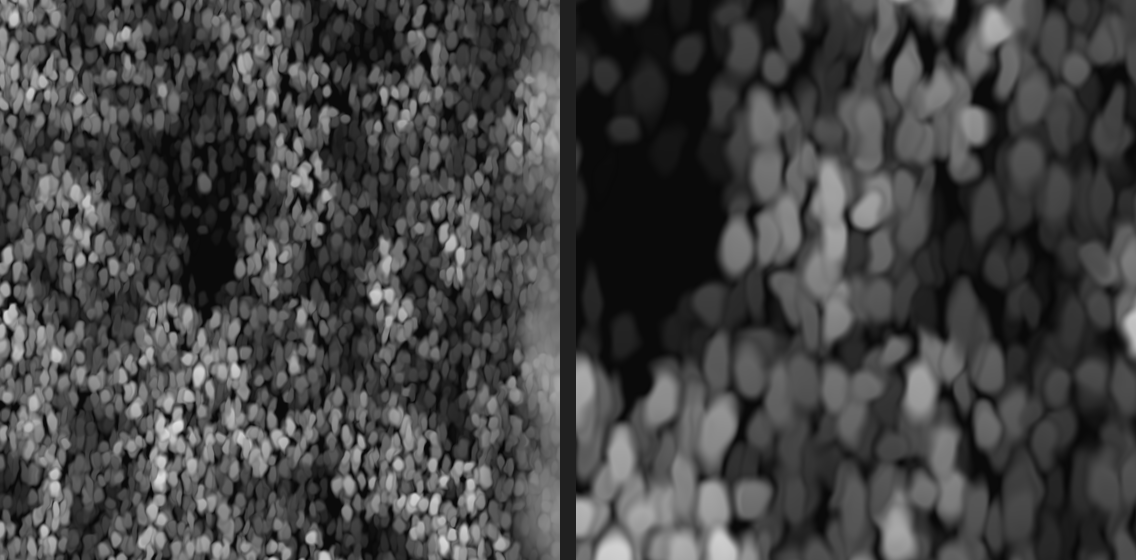
Left: the whole. Right: its middle third, enlarged.
Give the GLSL for this texture, as a Shadertoy shader.

```glsl
// Rough porous surface of packed upright grains in grey, as under an electron microscope.

const int LAYERS = 7;
const vec2 CELL = vec2(0.022, 0.038);
const float PIT_TONE = 0.04;
const float DEEP_TONE = 0.14;
const float TOP_TONE = 0.50;
const float HAZE_TONE = 0.53;

float hash(vec2 p) {
    vec3 q = fract(vec3(p.xyx) * 0.1031);
    q += dot(q, q.yzx + 33.33);
    return fract((q.x + q.y) * q.z);
}

vec2 hash2(vec2 p, float seed) {
    return vec2(hash(p + seed), hash(p + seed + 57.3));
}

float noise(vec2 p) {
    vec2 i = floor(p), f = fract(p);
    f = f * f * (3.0 - 2.0 * f);
    float low = mix(hash(i), hash(i + vec2(1, 0)), f.x);
    float high = mix(hash(i + vec2(0, 1)), hash(i + vec2(1, 1)), f.x);
    return mix(low, high, f.y);
}

float fbm(vec2 p) {
    float sum = 0.0, weight = 0.5;
    for (int i = 0; i < 3; i++) {
        sum += weight * noise(p);
        p = p * 2.07 + 17.1;
        weight *= 0.5;
    }
    return sum / 0.875;
}

float blob(vec2 p, vec2 center, vec2 radius) {
    vec2 q = (p - center) / radius;
    return exp(-dot(q, q));
}

float segmentDistance(vec2 p, vec2 a, vec2 b) {
    vec2 d = b - a;
    return length(p - a - d * clamp(dot(p - a, d) / dot(d, d), 0.0, 1.0));
}

// Depth of the hollows: one deep pit, a long trough and a dim corner
float hollow(vec2 p) {
    vec2 q = p + 0.07 * (vec2(noise(p * 13.0), noise(p * 13.0 + 40.0)) - 0.5);
    float trough = 1.0 - smoothstep(0.02, 0.14, segmentDistance(q, vec2(0.34, 0.66), vec2(0.68, 0.95)));
    float pit = 1.3 * blob(q, vec2(0.385, 0.56), vec2(0.04, 0.09));
    float corner = 0.45 * blob(q, vec2(0.62, 0.10), vec2(0.07, 0.12));
    return clamp(pit + 0.45 * trough + corner, 0.0, 1.0);
}

// Local brightness of the surface, uneven in clumps
float relief(vec2 p) {
    float clumps = fbm(p * vec2(15.0, 10.0) + 3.7);
    float mounds = 0.3 * blob(p, vec2(0.49, 0.17), vec2(0.06, 0.11))
                 + 0.5 * blob(p, vec2(0.55, 0.82), vec2(0.035, 0.055));
    return 0.38 + 1.25 * smoothstep(0.15, 0.85, clumps) + mounds;
}

// Distance to a tilted ellipse, equal to 1 on its rim
float ellipse(vec2 p, vec2 radius, float tilt) {
    float c = cos(tilt), s = sin(tilt);
    return length(vec2(c * p.x - s * p.y, s * p.x + c * p.y) / radius);
}

// Lays one sheet of scattered soft grains over the tone below
float addGrains(float below, vec2 p, float height, float seed) {
    vec2 shift = hash2(vec2(seed), 5.0) * CELL;
    vec2 cell = floor((p + shift) / CELL);
    float tone = below;
    for (int y = -1; y <= 1; y++)
    for (int x = -1; x <= 1; x++) {
        vec2 id = cell + vec2(x, y);
        vec2 center = (id + 0.1 + 0.8 * hash2(id, seed)) * CELL - shift;
        vec2 look = hash2(id, seed + 11.0);
        vec2 form = hash2(id, seed + 23.0);
        float pit = hollow(center);
        float chance = 0.66 * (1.0 - pit * mix(0.6, 1.0, height));
        if (look.x > chance) continue;

        vec2 radius = vec2(0.0058, 0.0115) + vec2(0.0058, 0.0115) * form;
        vec2 offset = p - center;
        float d = ellipse(offset, radius, 0.06 + 0.4 * (look.y - 0.5));
        float shade = mix(DEEP_TONE, TOP_TONE, height) * relief(center);
        shade *= (0.8 + 0.4 * form.x) * (1.0 - 0.55 * pit);
        shade *= 0.96 + 0.08 * offset.y / radius.y;
        tone *= 1.0 - 0.16 * (1.0 - smoothstep(0.8, 1.45, d));
        tone = mix(tone, shade, 0.92 * (1.0 - smoothstep(0.5, 1.22, d)));
    }
    return tone;
}

void mainImage(out vec4 fragColor, in vec2 fragCoord) {
    vec2 uv = fragCoord / iResolution.xy;

    // Uneven grain outlines
    vec2 wobble = vec2(noise(uv * 80.0), noise(uv * 80.0 + 90.0)) - 0.5;
    vec2 p = uv + vec2(0.005, 0.008) * wobble;

    // Sheets of grains from the depths to the top
    float tone = PIT_TONE;
    for (int i = 0; i < LAYERS; i++) {
        float height = float(i) / float(LAYERS - 1);
        tone = addGrains(tone, p, height, 31.0 * float(i) + 7.0);
    }

    // Pale hazy rim on the right, with a shaded fold beside it
    float rim = uv.x + 0.13 * (fbm(uv * vec2(7.0, 8.0)) - 0.5);
    tone *= 1.0 - 0.4 * blob(uv, vec2(0.90, 0.17), vec2(0.035, 0.14));
    float haze = HAZE_TONE * (0.65 + 0.7 * fbm(uv * vec2(18.0, 12.0) + 8.0));
    tone = mix(tone, haze, 0.8 * smoothstep(0.90, 1.0, rim));

    fragColor = vec4(vec3(clamp(tone, 0.0, 1.0)), 1.0);
}
```
